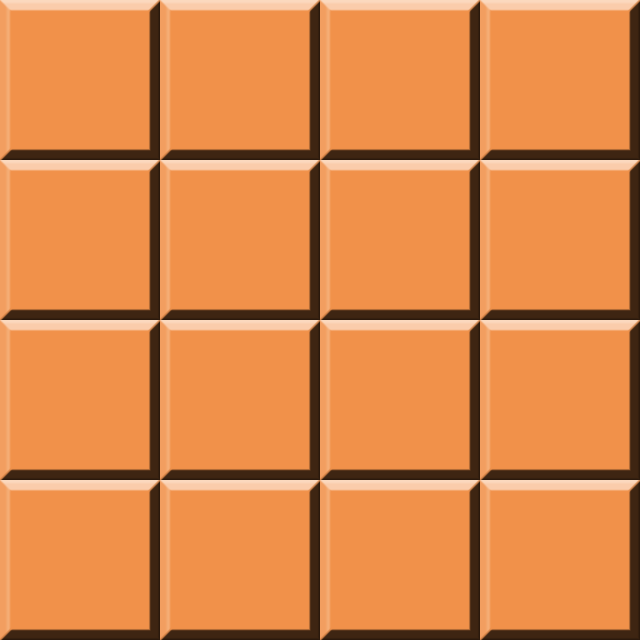
Give the GLSL for this pattern, as a WebGL 1 fragment shader.

```glsl
precision highp float;
// Four by four grid of flat orange tiles with lit and shaded mitred bevels.

uniform vec2 u_resolution;

const float TILES = 4.0;
const float BEVEL = 0.064;   // bevel width, in tile units
const float SOFT = 0.008;    // half width of the soft bevel edge
const vec3 FACE = vec3(0.945, 0.570, 0.290);
const vec3 SHADE = vec3(0.245, 0.145, 0.070);
const vec3 LIT_TOP = vec3(0.980, 0.800, 0.670);
const vec3 LIT_LEFT = vec3(0.950, 0.620, 0.375);

// Soft ridge of the given half width around a centre
float ridge(float x, float centre, float halfWidth) {
  return 1.0 - smoothstep(0.0, halfWidth, abs(x - centre));
}

// Shaded sides darken slightly towards the outer rim
vec3 shadedSide(float d) {
  return SHADE * mix(0.65, 1.0, smoothstep(0.0, 0.018, d));
}

// Top side is palest along its rim
vec3 topSide(float d) {
  return mix(vec3(0.985, 0.850, 0.745), LIT_TOP, smoothstep(0.008, 0.030, d));
}

// Left side carries a paler line near its inner edge
vec3 leftSide(float d) {
  return mix(LIT_LEFT, vec3(0.960, 0.680, 0.460), ridge(d, 0.052, 0.022));
}

// Colour of one tile, p in 0..1 from its lower left corner
vec3 tile(vec2 p) {
  vec2 d = min(p, 1.0 - p);
  vec3 side = p.x < 0.5 ? leftSide(d.x) : shadedSide(d.x);
  vec3 cap = p.y < 0.5 ? shadedSide(d.y) : topSide(d.y);

  // Mitre: the nearer edge wins, blended along the corner diagonal
  float diagonal = d.x - d.y;
  vec3 frame = mix(side, cap, smoothstep(-0.012, 0.012, diagonal));

  // Face colour shows on the mitres where light meets shade
  float mixedCorner = step(0.0, (p.x - 0.5) * (p.y - 0.5));
  frame = mix(frame, FACE, 0.65 * mixedCorner * ridge(diagonal, 0.0, 0.016));

  float inside = smoothstep(BEVEL - SOFT, BEVEL + SOFT, min(d.x, d.y));
  return mix(frame, FACE, inside);
}

void main() {
  // Average a 2 by 2 grid of samples to smooth the tile joints
  vec3 sum = vec3(0.0);
  for (int j = 0; j < 2; j++) {
    for (int i = 0; i < 2; i++) {
      vec2 offset = (vec2(float(i), float(j)) - 0.5) * 0.5;
      vec2 uv = (gl_FragCoord.xy + offset) / u_resolution;
      sum += tile(fract(uv * TILES));
    }
  }
  gl_FragColor = vec4(sum * 0.25, 1.0);
}
```
